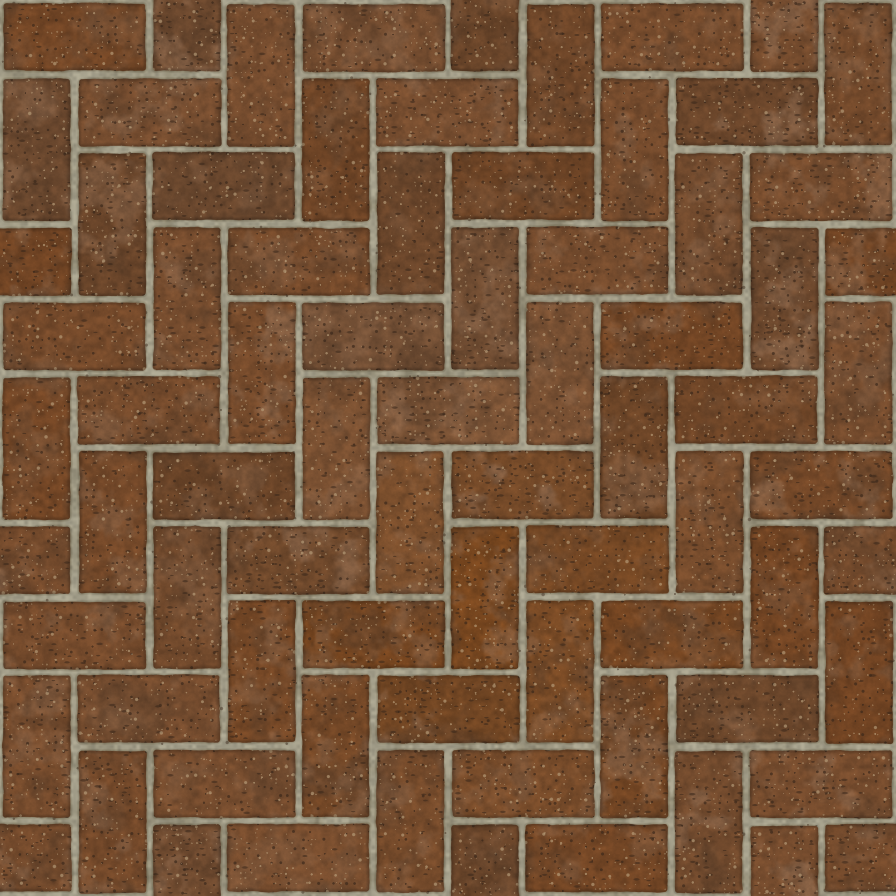
Write a WebGL 2 fragment shader that draws this texture.

```glsl
#version 300 es
precision highp float;
// Seamless herringbone paving of worn brown bricks with pale grey-green mortar.

uniform vec2 u_resolution;
out vec4 fragColor;

const float CELLS = 12.0;      // half-brick cells across and down
const float HALF_GAP = 0.048;  // half the mortar width, in cells

const vec3 RUST = vec3(0.44, 0.26, 0.13);
const vec3 BROWN = vec3(0.47, 0.31, 0.195);
const vec3 UMBER = vec3(0.38, 0.26, 0.17);
const vec3 DUSTY = vec3(0.53, 0.39, 0.285);
const vec3 AMBER = vec3(0.49, 0.285, 0.11);
const vec3 CREAM = vec3(0.72, 0.62, 0.48);
const vec3 PIT = vec3(0.22, 0.15, 0.10);
const vec3 MORTAR_LIGHT = vec3(0.645, 0.625, 0.545);
const vec3 MORTAR_DARK = vec3(0.50, 0.47, 0.38);

float hash(vec2 p) {
  vec3 q = fract(p.xyx * 0.1031);
  q += dot(q, q.yzx + 33.33);
  return fract((q.x + q.y) * q.z);
}

// Value noise that tiles with the canvas; freq is lattice points per cell.
float tiledNoise(vec2 p, vec2 freq, float seed) {
  vec2 period = freq * CELLS;
  vec2 i = floor(p * freq), f = fract(p * freq);
  f = f * f * (3.0 - 2.0 * f);
  vec2 a = mod(i, period) + seed, b = mod(i + 1.0, period) + seed;
  return mix(mix(hash(a), hash(vec2(b.x, a.y)), f.x),
             mix(hash(vec2(a.x, b.y)), hash(b), f.x), f.y);
}

float fractalNoise(vec2 p, float freq, float seed) {
  float sum = 0.0, weight = 0.5;
  for (int i = 0; i < 4; i++) {
    sum += weight * tiledNoise(p, vec2(freq), seed);
    freq *= 2.0;
    weight *= 0.5;
    seed += 17.0;
  }
  return sum / 0.9375;
}

// Scattered soft dots, stretched when the two frequencies differ.
float specks(vec2 p, vec2 freq, float density, float seed) {
  vec2 id = mod(floor(p * freq), freq * CELLS) + seed;
  vec2 center = 0.3 + 0.4 * vec2(hash(id + 3.7), hash(id + 9.1));
  float radius = mix(0.14, 0.3, hash(id + 21.3));
  float dotMask = 1.0 - smoothstep(radius * 0.4, radius, length(fract(p * freq) - center));
  return dotMask * step(hash(id), density);
}

float roundedBox(vec2 p, vec2 halfSize, float radius) {
  vec2 d = abs(p) - halfSize + radius;
  return length(max(d, 0.0)) + min(max(d.x, d.y), 0.0) - radius;
}

// Finds the brick that owns a point: xy is its origin, zw its size.
vec4 herringbone(vec2 p) {
  vec2 cell = floor(p);
  float k = mod(cell.x - cell.y, 4.0);
  if (k < 1.5) return vec4(cell - vec2(k, 0.0), 2.0, 1.0);
  return vec4(cell - vec2(0.0, 3.0 - k), 1.0, 2.0);
}

// Soft tinted area around a center, wrapped at the canvas borders.
float patchMask(vec2 p, vec2 center, float spread) {
  vec2 d = mod(p - center + CELLS * 0.5, CELLS) - CELLS * 0.5;
  return exp(-dot(d, d) / (spread * spread));
}

vec3 brickColor(vec2 p, vec2 id, vec2 middle, float dist) {
  float tone = hash(id + 41.0), wear = hash(id + 73.0);
  vec3 color = mix(RUST, BROWN, tone);
  color = mix(color, UMBER, 0.65 * smoothstep(0.55, 1.0, hash(id + 97.0)));
  color = mix(color, AMBER, 0.6 * patchMask(middle, vec2(6.6, 8.2), 2.3));
  color = mix(color, DUSTY, 0.5 * patchMask(middle, vec2(6.0, 5.2), 1.6));
  // Stains, dusty wear and fine grain
  float stain = fractalNoise(p, 2.0, 5.0);
  color = mix(color, UMBER, 0.55 * smoothstep(0.5, 0.75, stain));
  color = mix(color, DUSTY, (0.25 + 0.5 * wear) * smoothstep(0.48, 0.72, fractalNoise(p, 3.0, 29.0)));
  color *= 0.82 + 0.36 * fractalNoise(p, 11.0, 61.0);
  // Pits, drag marks and light grit
  color = mix(color, PIT, 0.65 * specks(p, vec2(10.0), 0.28, 11.0));
  color = mix(color, PIT, 0.55 * specks(p, vec2(5.0, 12.0), 0.1 + 0.3 * wear, 37.0));
  color = mix(color, CREAM, 0.65 * specks(p, vec2(9.0), 0.14, 83.0));
  color = mix(color, CREAM, 0.45 * specks(p, vec2(15.0), 0.2, 51.0));
  return color * mix(0.8, 1.0, smoothstep(0.0, 0.06, -dist));
}

vec3 mortarColor(vec2 p, float dist) {
  float mottling = fractalNoise(p, 4.0, 7.0);
  float light = smoothstep(0.0, 0.04, dist) * 0.65 + (mottling - 0.5) * 1.3 + 0.3;
  vec3 color = mix(MORTAR_DARK, MORTAR_LIGHT, clamp(light, 0.0, 1.0));
  color *= 0.91 + 0.18 * tiledNoise(p, vec2(20.0), 19.0);
  return mix(color, PIT, 0.45 * specks(p, vec2(9.0), 0.06, 13.0));
}

void main() {
  vec2 uv = gl_FragCoord.xy / u_resolution;
  vec2 p = vec2(uv.x, 1.0 - uv.y) * CELLS;
  float pixel = CELLS / min(u_resolution.x, u_resolution.y);

  vec4 brick = herringbone(p);
  vec2 id = mod(brick.xy, CELLS);
  vec2 middle = brick.xy + brick.zw * 0.5;

  // Each brick sits slightly off its place and has a chipped outline
  vec2 offset = 0.024 * (vec2(hash(id + 15.0), hash(id + 55.0)) - 0.5);
  float dist = roundedBox(p - middle - offset, brick.zw * 0.5 - HALF_GAP, 0.04);
  dist += 0.035 * (fractalNoise(p, 5.0, 3.0) - 0.5);

  float coverage = 1.0 - smoothstep(-0.7 * pixel, 0.7 * pixel, dist);
  vec3 color = mix(mortarColor(p, dist), brickColor(p, id, middle, dist), coverage);
  fragColor = vec4(color, 1.0);
}
```
